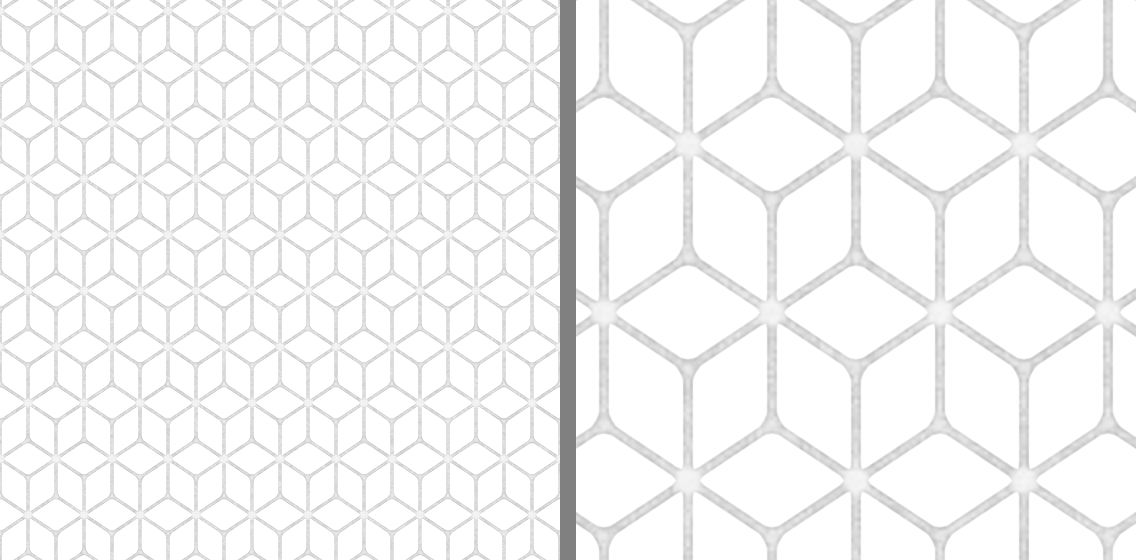
Left, the full canvas; right, a detail of the centre.
Give the GLSL for this pattern, as a Shadertoy shader.

```glsl
// Tumbling-block lattice of pale grey, grainy outlined strokes on white, with soft light joints.

float hash(vec2 p) {
    return fract(sin(dot(p, vec2(127.1, 311.7))) * 43758.5453);
}

// Value noise that wraps after a whole number of cells
float wrapNoise(vec2 uv, float cells) {
    vec2 p = uv * cells, i = floor(p), f = fract(p);
    f = f * f * (3.0 - 2.0 * f);
    float a = hash(mod(i, cells));
    float b = hash(mod(i + vec2(1, 0), cells));
    float c = hash(mod(i + vec2(0, 1), cells));
    float d = hash(mod(i + vec2(1, 1), cells));
    return mix(mix(a, b, f.x), mix(c, d, f.x), f.y);
}

float spoke(vec2 p, vec2 end) {
    return length(p - end * clamp(dot(p, end) / dot(end, end), 0.0, 1.0));
}

float smoothMin(float a, float b, float k) {
    float h = max(k - abs(a - b), 0.0) / k;
    return min(a, b) - h * h * k * 0.25;
}

// Distances to the strokes, the six-way stars and the three-way nodes
vec3 lattice(vec2 p) {
    vec3 nearest = vec3(1.0);
    for (int i = 0; i < 2; i++) {
        vec2 cell = vec2(1.0, 2.0);
        vec2 q = p - float(i) * vec2(0.5, 1.0);
        q = abs(q - cell * floor(q / cell + 0.5));
        float stroke = min(spoke(q, vec2(0.0, 2.0 / 3.0)), spoke(q, vec2(0.5, 1.0 / 3.0)));
        nearest = min(nearest, vec3(stroke, length(q), length(q - vec2(0.0, 2.0 / 3.0))));
    }
    return nearest;
}

void mainImage(out vec4 fragColor, in vec2 fragCoord) {
    vec2 uv = fragCoord / iResolution.xy;
    float pixel = 10.0 / iResolution.y;

    // Ten stars across, ten staggered rows down
    vec3 dist = lattice(uv * 10.0 + vec2(0.0, 0.193));

    // Strokes with rounded inner corners at the joints
    float d = smoothMin(dist.x, dist.y - 0.03, 0.05);
    d = smoothMin(d, dist.z - 0.02, 0.04);
    float soft = max(0.5 * pixel, 0.006);
    float ink = 1.0 - smoothstep(0.029 - soft, 0.029 + soft, d);

    // Light core between darker rims, broken up by grain
    float fine = wrapNoise(uv, 400.0) - 0.5;
    float broad = wrapNoise(uv, 90.0) - 0.5;
    float grey = mix(0.87, 0.82, smoothstep(0.004, 0.02, d));
    grey += 0.09 * fine + 0.04 * broad;

    // Strokes fade where they meet
    grey = mix(grey, 0.95 + 0.03 * fine, 1.0 - smoothstep(0.045, 0.11, dist.y));
    grey = mix(grey, 0.91 + 0.03 * fine, 1.0 - smoothstep(0.01, 0.04, dist.z));

    fragColor = vec4(vec3(mix(1.0, grey, ink)), 1.0);
}
```
